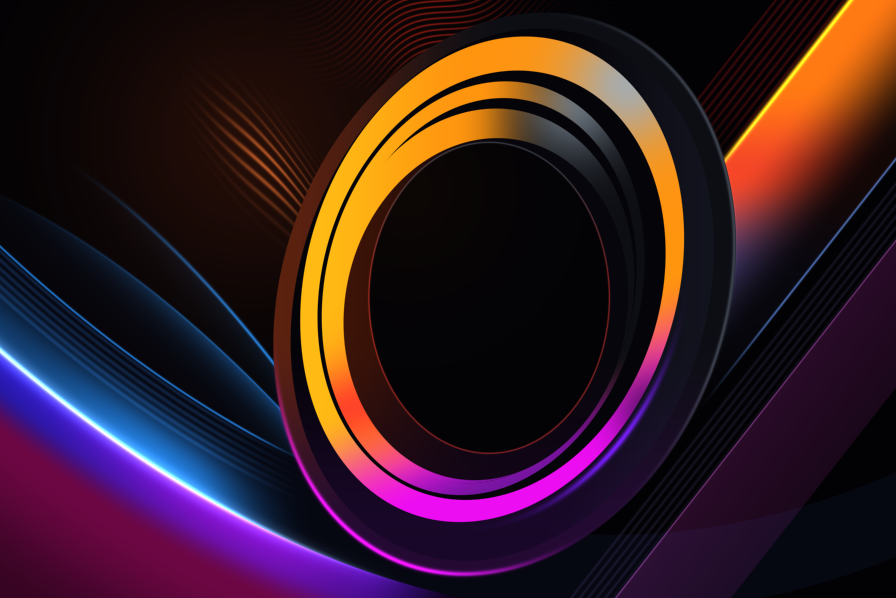
A Shadertoy shader for this background:

```glsl
// Glossy tilted rings of orange and magenta over dark diagonal light panels.
#define ORANGE vec3(1, .58, .06)
#define AMBER vec3(1, .73, .08)
#define MAGENTA vec3(.93, .05, .95)
#define VIOLET vec3(.4, .07, .88)
#define CRIMSON vec3(.42, .02, .25)
#define SKY vec3(.13, .55, .95)
#define SILVER vec3(.62, .68, .74)
#define INK vec3(.018, .014, .03)
#define STRIPES 560.

float px; // edge softness in canvas heights

float fill(float d) { return smoothstep(px, -px, d); }
float ramp(float a, float b, float x) { return smoothstep(a, b, x); }
float glow(float d, float w) { return exp(-d * d / (w * w)); }
float stroke(float d, float w) { return glow(d, max(w, px)); }
float band(float d, float a, float b) { return fill(a - d) * fill(d - b); }
float spot(vec2 p, float x, float y, float r) { return glow(length(p - vec2(x, y)), r); }

// Approximate signed distance to an ellipse; lean skews it to the right.
float ellipse(vec2 p, float x, float y, float w, float h, float lean) {
  vec2 r = vec2(w, h), q = (p - vec2(x, y)) / r;
  float k = 1. - lean * lean;
  float f = sqrt((dot(q, q) - 2. * lean * q.x * q.y) / k + 1e-5);
  return f * (f - 1.) / (length((q - lean * q.yx) / (r * k)) + 1e-3);
}

// Blue streaks and the glowing curved panel on the left.
vec3 leftPanels(vec2 p) {
  vec3 c = vec3(.13, .045, .015) * spot(p, .42, .77, .27);
  float u = p.x - .195;
  float d = (p.y - .668 + .81 * u + .91 * u * u) * .7;
  c += SKY * ramp(-.1, .28, u) * (.8 * stroke(d, .003) + .16 * fill(d) * exp(d * 35.));
  u = p.x - .117;
  d = (p.y - .61 + .62 * u + .61 * u * u) * .78;
  c = mix(c, INK, .6 * fill(d));
  c += SKY * ramp(-.2, .36, u) * (.35 * stroke(d, .002) + .42 * fill(d) * exp(d * 38.));

  // Main curved edge: blue above, violet and crimson below.
  float slope = .84 * p.x - .86;
  d = (p.y - .414 + .86 * p.x - .42 * p.x * p.x) / sqrt(1. + slope * slope);
  float fade = ramp(.53, .32, p.x);
  c = mix(c, vec3(.012, .02, .05), fill(d - .132));
  float lines = .5 + .5 * sin(d * STRIPES);
  c += vec3(.04, .1, .17) * lines * band(d, .065, .128) * fade;
  c += SKY * stroke(d - .132, .002) * .75 * ramp(.52, .4, p.x);
  c += SKY * (.38 + .47 * glow(p.x - .27, .16)) * fade * ramp(.115, .01, d);

  vec3 below = mix(vec3(.2, .12, .88), vec3(.6, .08, .95), ramp(0., .38, p.x));
  below = mix(below, VIOLET * .75, ramp(.42, .7, p.x));
  below *= mix(.5, 1., exp(d * 16.));
  vec3 deep = CRIMSON * (1. - .5 * ramp(-.1, -.3, d));
  below = mix(below, deep, ramp(-.045, -.105, d));
  c = mix(c, below * ramp(.8, .6, p.x), fill(d));
  return c + vec3(.55, .75, 1) * ramp(.7, .25, p.x) * (stroke(d, .004) + .35 * glow(d, .014));
}

// Parallel diagonal bands on the right, measured across from the beam edge.
vec3 rightBands(vec2 p) {
  float d = dot(p - vec2(1.215, .736), vec2(.787, -.617));
  float lines = pow(.5 + .5 * sin(d * STRIPES), 2.);
  vec3 c = vec3(.2, .025, .02) * lines * band(d, -.1, 0.) * ramp(.68, .85, p.y);
  vec3 beam = mix(vec3(.17, .22, .42), vec3(.38, .32, .6), ramp(.38, .55, p.y));
  beam = mix(beam, vec3(.95, .27, .14), ramp(.54, .71, p.y));
  beam = mix(beam, vec3(1, .47, .06), ramp(.71, .86, p.y));
  beam *= (1. - .93 * ramp(.035, .205, d)) * ramp(.28, .46, p.y);
  c += beam * band(d, 0., .224);
  c += AMBER * stroke(d, .004) * ramp(.65, .78, p.y);
  c += vec3(.25, .38, .62) * stroke(d - .224, .002) * ramp(.3, .5, p.y);
  c += vec3(.07, .06, .1) * lines * band(d, .245, .305);
  c += vec3(.3, .15, .32) * stroke(d - .308, .0015);
  return c + vec3(.15, .035, .14) * band(d, .308, .46) * (1.77 - 2.5 * d);
}

// Fine wavy contour lines in two patches.
vec3 contours(vec2 p) {
  float wave = .02 * sin(p.x * 22. + p.y * 9.);
  vec2 phase = vec2(p.x * .8 + p.y * .6, p.y - p.x * .5) + wave;
  vec2 lines = pow(.5 + .5 * sin(phase * STRIPES), vec2(3));
  vec2 q = p - vec2(.45, .72);
  lines.x *= glow(q.x + q.y * .6, .05) * glow(q.y, .085);
  lines.y *= glow(p.x - .72, .13) * ramp(.82, .95, p.y);
  return vec3(.6, .3, .12) * lines.x + vec3(.42, .07, .04) * lines.y;
}

vec3 rings(vec3 c, vec2 p) {
  // Dish with a coloured rim.
  float dish = ellipse(p, .844, .508, .387, .471, .176);
  float well = ellipse(p, .84, .507, .354, .445, .176);
  float low = ramp(.45, .08, p.y), right = ramp(.9, 1.2, p.x);
  vec3 rim = mix(vec3(.05, .055, .08), vec3(.36, .13, .06), ramp(.85, .46, p.x));
  rim = mix(rim, vec3(.14, .04, .2), low);
  vec3 body = INK + vec3(.05, .06, .085) * right + vec3(.08, .015, .13) * low;
  c = mix(c, mix(rim, body, fill(well)), fill(dish));
  c += MAGENTA * stroke(dish + .003, .004) * low * ramp(1., .65, p.x);
  c += SILVER * .3 * stroke(dish + .003, .003) * right * (1. - low);

  // Shared ring light, running from amber to magenta.
  float height = p.y - .4 * (p.x - .82);
  vec3 hot = mix(AMBER, ORANGE, ramp(.52, .8, p.x));
  hot = mix(MAGENTA, hot, ramp(.2, .42, height));
  float outer = ellipse(p, .823, .533, .321, .406, .17);
  vec3 first = mix(hot, SILVER, .9 * spot(p, 1.05, .86, .1));
  first = mix(first, vec3(.16, .07, .24), .8 * spot(p, 1.1, .31, .07));
  c += VIOLET * stroke(outer - .012, .005) * spot(p, 1.05, .24, .14);
  c = mix(c, first, fill(outer));
  c = mix(c, INK, fill(ellipse(p, .822, .523, .291, .359, .15)));

  // Two nested rings that meet on the left and dim on the right.
  vec3 dim = mix(vec3(.05, .055, .075), SILVER * .65, spot(p, .96, .83, .09));
  vec3 soft = mix(hot, vec3(.45, .08, .62), ramp(.3, .17, height));
  soft = mix(soft, vec3(1, .27, .16), glow(height - .41, .08));
  soft = mix(soft, dim, ramp(.8, .98, p.x) * ramp(.2, .42, p.y));
  c = mix(c, soft, fill(ellipse(p, .808, .518, .27, .346, .14)));
  c = mix(c, INK, fill(ellipse(p, .8115, .514, .253, .322, .12)));
  soft = mix(soft, dim, ramp(.76, .95, p.x) * ramp(.25, .4, p.y));
  c = mix(c, soft, fill(ellipse(p, .804, .505, .257, .3135, .1)));

  // Recessed brown band and dark centre.
  vec3 recess = mix(vec3(.24, .075, .025), INK * 1.6, ramp(.56, .85, p.x));
  recess = mix(recess, vec3(.08, .02, .1), low);
  c = mix(c, recess, fill(ellipse(p, .8125, .483, .238, .286, .08)));
  float core = ellipse(p, .818, .502, .201, .26, 0.);
  c = mix(c, INK * .7 + vec3(.035, .015, 0) * spot(p, .68, .68, .16), fill(core));
  vec3 line = mix(vec3(.42, .1, .08), SILVER * .27, ramp(.5, .75, p.y));
  return c + line * stroke(core, .0015);
}

void mainImage(out vec4 fragColor, in vec2 fragCoord) {
  px = .8 / iResolution.y;
  vec2 p = fragCoord / iResolution.y;
  vec3 c = INK * .5 + leftPanels(p) + rightBands(p) + contours(p);
  fragColor = vec4(clamp(rings(c, p), 0., 1.), 1);
}
```
